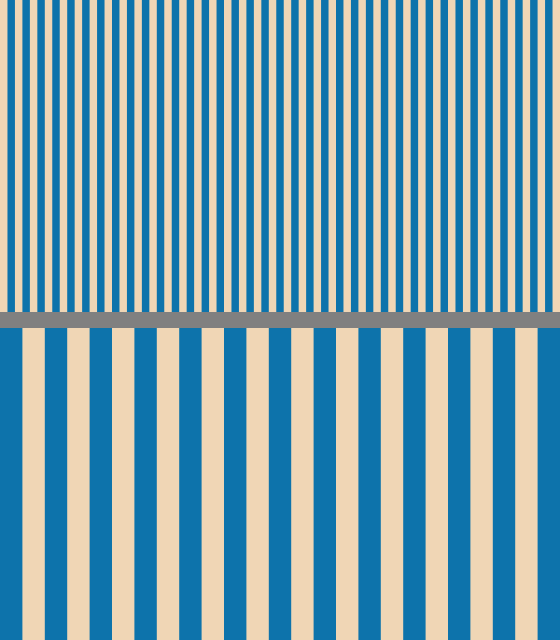
Top: the whole. Bottom: its middle third, enlarged.
This pattern is drawn by a Shadertoy shader. Its source:

```glsl
// Evenly spaced vertical blue stripes on a cream ground.

const float REPEATS_ACROSS = 37.5;  // half a repeat of cream closes the right side
const float STRIPE_CENTER = 0.75;   // within one repeat
const float STRIPE_WIDTH = 0.5;     // share of one repeat
const vec3 CREAM = vec3(0.94, 0.84, 0.71);
const vec3 BLUE = vec3(0.05, 0.45, 0.67);

// Signed distance to the nearest stripe edge, negative inside, in repeats.
float stripeDistance(float x, float center, float width) {
    float offset = abs(fract(x - center + 0.5) - 0.5);
    return offset - 0.5 * width;
}

// Share of a pixel covered by the shape.
float coverage(float dist, float pixelSize) {
    return clamp(0.5 - dist / pixelSize, 0.0, 1.0);
}

void mainImage(out vec4 fragColor, in vec2 fragCoord) {
    // Horizontal position and pixel size, measured in repeats
    float pixelSize = REPEATS_ACROSS / iResolution.x;
    float x = fragCoord.x * pixelSize;

    // Stripes over the ground
    float edge = stripeDistance(x, STRIPE_CENTER, STRIPE_WIDTH);
    vec3 color = mix(CREAM, BLUE, coverage(edge, pixelSize));

    fragColor = vec4(color, 1.0);
}
```
